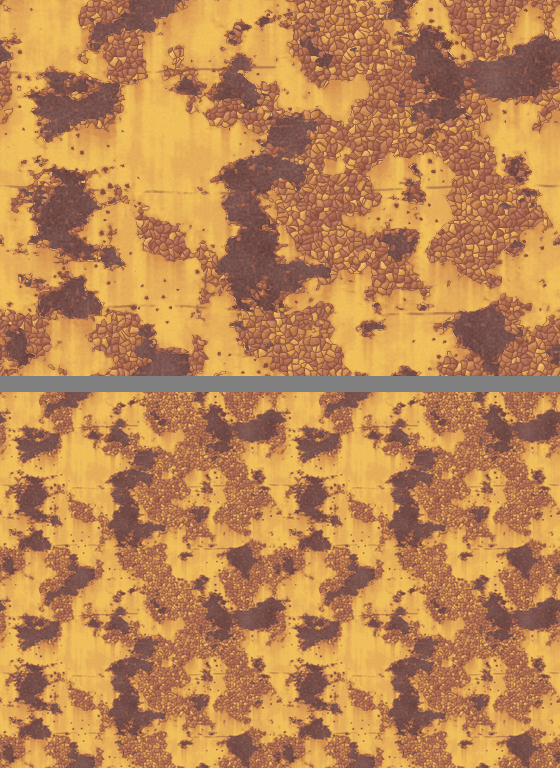
Top: one tile. Bottom: repeated 2 by 2.
This texture is drawn by a Shadertoy shader. Its source:

```glsl
// Rusted yellow painted steel: smooth paint, crackled flakes, bare dark rust,
// small pits and vertical drip stains. Wrapped gradient noise shapes the wear and
// a wrapped Voronoi grid makes the flakes, so the sheet tiles on both axes.

const vec2 SIZE = vec2(3.0, 2.0);   // sheet size in noise units, whole numbers
const float TAU = 6.2831853;
const float FLAKES = 30.0;          // flakes per unit
const float PITS = 15.0;            // pit cells per unit

const vec3 PAINT_LIGHT = vec3(0.94, 0.75, 0.36);
const vec3 PAINT_WARM = vec3(0.90, 0.68, 0.355);
const vec3 STAIN = vec3(0.82, 0.55, 0.31);
const vec3 FLAKE_PALE = vec3(0.87, 0.61, 0.33);
const vec3 FLAKE_RUST = vec3(0.68, 0.42, 0.32);
const vec3 CRACK = vec3(0.52, 0.31, 0.26);
const vec3 BARE = vec3(0.46, 0.31, 0.29);

// Random pair for a grid cell, wrapped by the period
vec2 hash2(vec2 cell, vec2 period, float seed) {
    uvec2 c = uvec2(mod(cell + 0.5, period));
    uint h = c.x * 1597334677u ^ c.y * 3812015801u ^ uint(seed) * 2798796415u;
    h = (h ^ (h >> 16)) * 2246822519u;
    h = (h ^ (h >> 13)) * 3266489917u;
    h ^= h >> 16;
    return vec2(h & 65535u, h >> 16) / 65535.0;
}

float corner(vec2 cell, vec2 offset, vec2 period, float seed) {
    float angle = TAU * hash2(cell, period, seed).x;
    return dot(vec2(cos(angle), sin(angle)), offset);
}

// Gradient noise; scale holds whole numbers so that it wraps
float noise(vec2 p, vec2 scale, float seed) {
    vec2 period = SIZE * scale;
    vec2 q = p * scale + seed * 0.37;
    vec2 i = floor(q), f = q - i;
    vec2 w = f * f * f * (f * (f * 6.0 - 15.0) + 10.0);
    vec2 e = vec2(1.0, 0.0);
    float low = mix(corner(i, f, period, seed), corner(i + e, f - e, period, seed), w.x);
    float high = mix(corner(i + e.yx, f - e.yx, period, seed),
                     corner(i + 1.0, f - 1.0, period, seed), w.x);
    return mix(low, high, w.y);
}

float fbm(vec2 p, vec2 scale, float gain, float seed) {
    float sum = 0.0, amp = 1.0;
    for (int k = 0; k < 5; k++) {
        sum += amp * noise(p, scale, seed + float(k));
        scale *= 2.0;
        amp *= gain;
    }
    return sum;
}

// Voronoi: x edge distance, y centre distance, z random id, w slope to the light
vec4 voronoi(vec2 p, float scale, float seed) {
    vec2 q = p * scale, base = floor(q);
    vec2 r1 = vec2(8.0), r2 = vec2(8.0);
    float id = 0.0;
    for (int y = -1; y <= 1; y++)
    for (int x = -1; x <= 1; x++) {
        vec2 cell = base + vec2(x, y);
        vec2 rnd = hash2(cell, SIZE * scale, seed);
        vec2 r = cell + 0.1 + 0.8 * rnd - q;
        if (dot(r, r) < dot(r1, r1)) {
            r2 = r1;
            r1 = r;
            id = fract(rnd.x * 17.3 + rnd.y * 41.7);
        } else if (dot(r, r) < dot(r2, r2)) r2 = r;
    }
    float edge = dot(0.5 * (r1 + r2), normalize(r2 - r1));
    return vec4(edge, length(r1), id, dot(r1, vec2(0.6, -0.8)));
}

// Wear fields, positive where worn: x broken paint, y bare metal
vec2 wear(vec2 p) {
    vec2 turn = TAU * (p / SIZE - vec2(0.72, 0.76));
    float bias = 0.6 * cos(turn.x) + 0.8 * cos(turn.y);
    float broken = fbm(p, vec2(2.0), 0.55, 3.0) + 0.14 * bias - 0.09;
    float bare = fbm(p, vec2(2.0, 3.0), 0.6, 21.0) + 0.07 * bias - 0.28;
    return vec2(max(broken, bare + 0.1), bare);
}

// Rust washed down from worn places above
float drips(vec2 p) {
    float sum = 0.0;
    for (int k = 1; k <= 5; k++) {
        float drop = float(k);
        float above = wear(p + vec2(0.0, 0.04 * drop)).x;
        sum += smoothstep(-0.05, 0.15, above) * (1.0 - drop / 6.0);
    }
    return sum / 2.5;
}

// Thin sagging horizontal seam at a given height
float seam(vec2 p, float height, float phase, float soft) {
    float y = height + 0.02 * sin(TAU * p.x / SIZE.x + phase) + 0.008 * noise(p, vec2(8.0), 61.0);
    return 1.0 - smoothstep(0.002, 0.005 + soft, abs(p.y - y));
}

void mainImage(out vec4 fragColor, in vec2 fragCoord) {
    vec2 p = fragCoord / iResolution.xy * SIZE;
    float soft = SIZE.y / iResolution.y;
    vec2 worn = wear(p);
    float grain = noise(p, vec2(70.0), 31.0);
    float blotch = fbm(p, vec2(4.0), 0.6, 35.0);

    // Paint with faint vertical streaks and stains
    float columns = noise(p, vec2(16.0, 1.0), 41.0) + 0.6 * noise(p, vec2(40.0, 2.0), 43.0);
    vec3 paint = mix(PAINT_LIGHT, PAINT_WARM, smoothstep(-0.35, 0.4, blotch + 0.6 * columns));
    float stain = drips(p) * smoothstep(-0.4, 0.45, columns + 0.1);
    stain += 0.55 * smoothstep(-0.13, 0.02, worn.x);
    paint = mix(paint, STAIN, clamp(stain, 0.0, 0.9)) + 0.025 * grain;

    // Scattered pits, each with a soft rusty halo
    vec4 pit = voronoi(p + 0.012 * vec2(grain, blotch), PITS, 51.0);
    float crowd = smoothstep(-0.3, 0.4, noise(p, vec2(2.0), 53.0));
    float radius = 0.24 * pit.z * pit.z * crowd;
    float present = smoothstep(0.03, 0.07, radius);
    paint = mix(paint, STAIN, 0.6 * present * (1.0 - smoothstep(radius, radius * 2.2 + 0.05, pit.y)));
    paint = mix(paint, CRACK, present * (1.0 - smoothstep(radius * 0.6, radius + soft * PITS, pit.y)));

    // Curled flakes with dark cracks and one lit side
    vec2 warp = vec2(noise(p, vec2(18.0), 71.0), noise(p, vec2(18.0), 73.0));
    vec4 flake = voronoi(p + 0.025 * warp, FLAKES, 77.0);
    float pale = smoothstep(0.1, 1.1, flake.z + 0.5 * blotch);
    vec3 crust = mix(FLAKE_RUST, FLAKE_PALE, pale);
    crust = mix(crust, PAINT_WARM, 0.8 * smoothstep(0.84, 0.9, flake.z));
    crust += 0.16 * flake.w + 0.06 * grain;
    float crack = 1.0 - smoothstep(0.03, 0.07 + 0.8 * soft * FLAKES, flake.x);
    crust = mix(crust, CRACK, 0.75 * crack);

    // Bare rusted metal, mottled
    vec3 metal = BARE + 0.07 * grain + 0.06 * blotch;
    metal = mix(metal, FLAKE_RUST, 0.5 * smoothstep(0.2, 0.5, noise(p, vec2(35.0), 81.0)));

    // Assemble the layers; the flake id makes their borders ragged
    float jitter = flake.z - 0.5;
    float broken = worn.x + 0.07 * jitter;
    float bare = worn.y + 0.16 * jitter;
    vec3 color = mix(paint, crust, smoothstep(-0.012, 0.012, broken));
    color = mix(color, CRACK, 0.5 * (1.0 - smoothstep(0.0, 0.025, abs(broken))));
    color = mix(color, metal, smoothstep(-0.015, 0.015, bare));

    // Seams between the panels
    for (int k = 0; k < 3; k++) {
        float line = seam(p, 0.35 + 0.64 * float(k), 2.0 * float(k), soft);
        color = mix(color, CRACK, 0.5 * line * smoothstep(-0.25, 0.2, blotch));
    }
    fragColor = vec4(clamp(color, 0.0, 1.0), 1.0);
}
```
